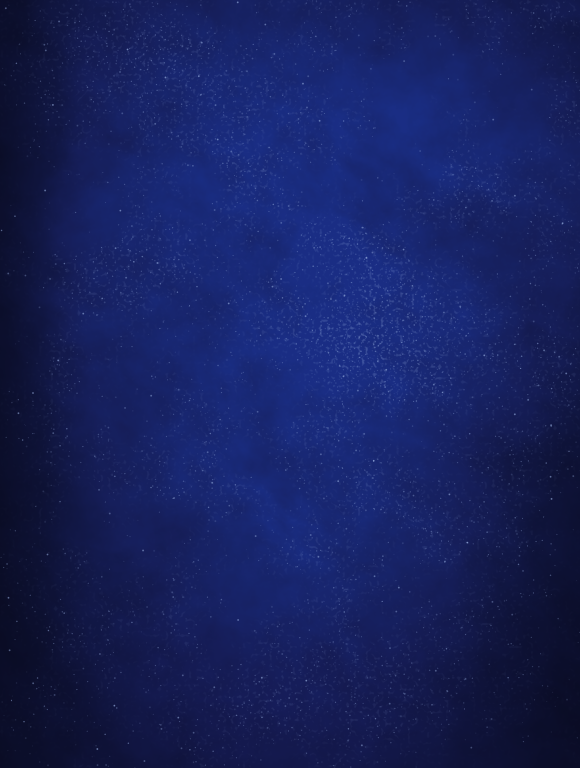
A WebGL 2 fragment shader for this texture:

```glsl
#version 300 es
precision highp float;
// Deep blue night sky with a soft nebula and fine star dust.
// A shaped glow plus warped gradient noise sets the light level, which a
// colour ramp tints; hashed grids scatter stars, denser in the bright haze.

uniform vec2 u_resolution;
out vec4 fragColor;

const vec3 NIGHT = vec3(0.043, 0.055, 0.165);
const vec3 INDIGO = vec3(0.084, 0.116, 0.345);
const vec3 COBALT = vec3(0.098, 0.168, 0.490);
const vec3 VIOLET = vec3(0.080, 0.065, 0.260);
const vec3 STARLIGHT = vec3(0.58, 0.67, 0.86);

// Two independent random values per lattice cell.
vec2 hash2(vec2 cell) {
    uvec2 v = uvec2(ivec2(cell)) * 1664525u + 1013904223u;
    for (int i = 0; i < 2; i++) {
        v.x += v.y * 1664525u;
        v.y += v.x * 1664525u;
        v ^= v >> 16u;
    }
    return vec2(v & 65535u) / 65535.0;
}

mat2 rotation(float angle) {
    float c = cos(angle), s = sin(angle);
    return mat2(c, s, -s, c);
}

float corner(vec2 cell, vec2 offset) {
    float angle = 6.2832 * hash2(cell).x;
    return dot(vec2(cos(angle), sin(angle)), offset);
}

float gradientNoise(vec2 p) {
    vec2 i = floor(p), f = fract(p);
    vec2 u = f * f * f * (f * (f * 6.0 - 15.0) + 10.0);
    vec2 e = vec2(1.0, 0.0);
    float low = mix(corner(i, f), corner(i + e.xy, f - e.xy), u.x);
    float high = mix(corner(i + e.yx, f - e.yx), corner(i + e.xx, f - e.xx), u.x);
    return mix(low, high, u.y);
}

float fbm(vec2 p, int octaves) {
    float sum = 0.0, gain = 0.6;
    for (int i = 0; i < octaves; i++) {
        sum += gain * gradientNoise(p);
        p = rotation(0.6) * p * 2.03 + 17.3;
        gain *= 0.55;
    }
    return sum;
}

// Soft elliptical spot, tilted by an angle.
float softSpot(vec2 p, vec2 center, vec2 size, float angle) {
    vec2 q = rotation(angle) * (p - center) / size;
    return exp(-dot(q, q));
}

// Broad light: wide above, narrowing to a column below, dark at the sides.
float skyGlow(vec2 uv) {
    float width = mix(0.36, 0.58, smoothstep(0.35, 0.62, uv.y));
    float x = (uv.x - mix(0.47, 0.57, uv.y)) / width;
    float rise = smoothstep(-0.34, 0.46, uv.y);
    float top = 1.0 - 0.42 * smoothstep(0.82, 1.05, uv.y);
    float leftEdge = mix(0.15, 1.0, smoothstep(-0.03, 0.17, uv.x));
    return exp(-x * x) * rise * top * leftEdge;
}

vec3 skyRamp(float level) {
    vec3 low = mix(NIGHT, INDIGO, clamp(level * 2.0, -0.3, 1.0));
    return mix(low, COBALT, clamp(level * 2.0 - 1.0, 0.0, 1.2));
}

// Freely jittered stars, one per cell at most; the four nearest cells are read.
float starLayer(vec2 p, float cells, float radius, float density, float pixel) {
    vec2 q = p * cells, base = floor(q - 0.5);
    float light = 0.0;
    for (int i = 0; i < 4; i++) {
        vec2 cell = base + vec2(i & 1, i >> 1);
        vec2 pick = hash2(cell + 407.0);
        float dist = length(q - cell - hash2(cell + 91.0)) / cells;
        float disc = 1.0 - smoothstep(max(radius - pixel, 0.0), radius + 0.8 * pixel, dist);
        light += disc * step(pick.x, density) * mix(0.2, 1.0, pick.y * pick.y);
    }
    return light;
}

void main() {
    vec2 uv = gl_FragCoord.xy / u_resolution;
    vec2 p = gl_FragCoord.xy / u_resolution.y;
    float pixel = 1.0 / u_resolution.y;

    // Nebula: clouds stretched along a falling diagonal, with one dark lane.
    float glow = skyGlow(uv);
    vec2 drift = rotation(0.5) * p * vec2(3.8, 5.6);
    vec2 warp = vec2(fbm(drift + 5.0, 3), fbm(drift + 31.0, 3));
    float clouds = fbm(drift + 0.7 * warp, 6);
    float mottle = fbm(p * 24.0, 5);
    float lane = softSpot(p + 0.06 * warp, vec2(0.61, 0.71), vec2(0.14, 0.05), 0.59);
    float level = 1.10 * glow - 0.07 + (0.14 + 0.36 * glow) * clouds;
    level += (0.04 + 0.20 * glow) * mottle - 0.20 * lane;
    vec3 color = skyRamp(level);
    color = mix(color, VIOLET, 0.45 * (1.0 - smoothstep(0.0, 0.3, uv.y)) * glow);

    // Star dust gathers in patches of the haze and along one bright band.
    float patches = smoothstep(-0.25, 0.4, fbm(p * 5.0 + 50.0, 3) + 0.5 * fbm(p * 24.0 + 9.0, 2));
    float band = softSpot(p, vec2(0.50, 0.55), vec2(0.22, 0.06), 0.15);
    float density = (patches + 0.5 * band) * (0.12 + 0.88 * clamp(level, 0.0, 1.0));
    float stars = 0.20 * density * smoothstep(0.08, 0.55, gradientNoise(p * 200.0));
    stars += 0.40 * starLayer(rotation(0.4) * p, 165.0, 0.0005, 0.85 * density, pixel);
    stars += 0.56 * starLayer(rotation(1.1) * p, 95.0, 0.0007, 0.60 * density, pixel);
    stars += 0.75 * starLayer(rotation(2.0) * p, 50.0, 0.0010, 0.07 + 0.30 * density, pixel);
    color = mix(color, STARLIGHT, clamp(stars, 0.0, 0.9));
    fragColor = vec4(color, 1.0);
}
```
